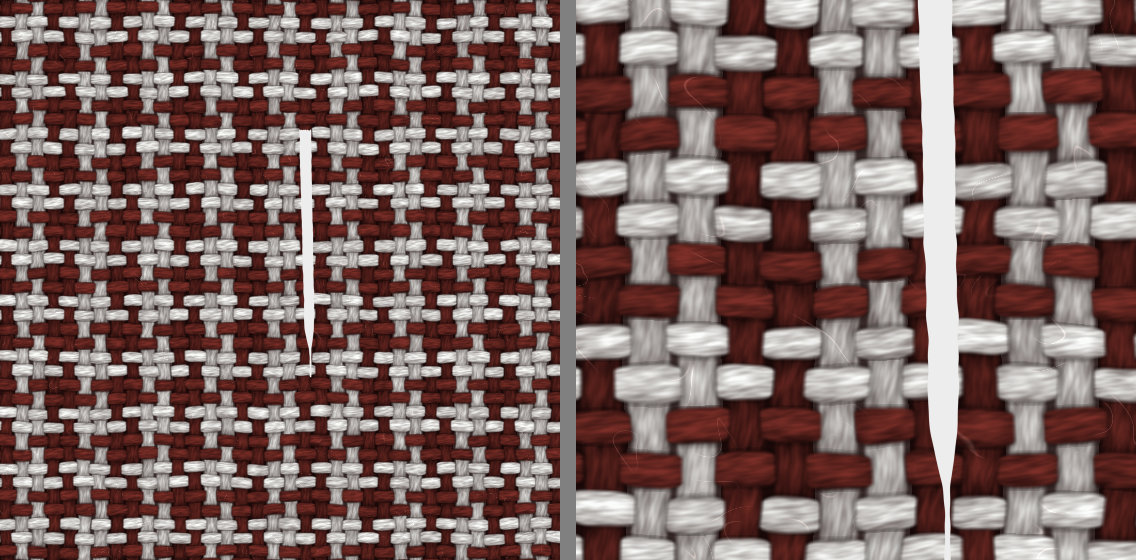
Left: the whole. Right: its middle third, enlarged.
This texture is drawn by a Shadertoy shader. Its source:

```glsl
// Plain-woven houndstooth cloth in maroon and off-white yarn, with one narrow pale slit.
#define REPEATS vec2(8.9, 10.05)   // pattern repeats across and down
#define PHASE vec2(3.09, 0.88)     // offset in threads
#define WARP_HALF 0.40             // half widths, in thread pitches
#define WEFT_HALF 0.41
#define FLOAT_HALF 0.64            // half length of a raised weft stitch
#define WOBBLE 0.16                // bend of the threads
#define FIBRE 0.50                 // contrast of the fibres
#define MAROON_SHADE vec3(0.135, 0.045, 0.04)
#define MAROON_LIT vec3(0.44, 0.165, 0.14)
#define WHITE_SHADE vec3(0.43, 0.39, 0.38)
#define WHITE_LIT vec3(0.91, 0.91, 0.90)
#define SLIT_COLOR vec3(0.93)

float hash(vec2 p) {
    vec3 q = fract(vec3(p.xyx) * 0.1031);
    q += dot(q, q.yzx + 33.33);
    return fract((q.x + q.y) * q.z);
}

vec2 gradient(vec2 cell) {
    float angle = 6.2832 * hash(cell + 71.0);
    return vec2(cos(angle), sin(angle));
}

// Gradient noise, about -0.7 to 0.7
float noise(vec2 p) {
    vec2 i = floor(p), f = p - i;
    vec2 w = f * f * f * (f * (f * 6.0 - 15.0) + 10.0);
    vec2 e = vec2(1.0, 0.0);
    float low = mix(dot(gradient(i), f), dot(gradient(i + e), f - e), w.x);
    float high = mix(dot(gradient(i + e.yx), f - e.yx), dot(gradient(i + 1.0), f - 1.0), w.x);
    return mix(low, high, w.y);
}

float band(float d, float halfWidth, float soft) {
    return 1.0 - smoothstep(halfWidth - soft, halfWidth + soft, abs(d));
}

vec3 yarn(float isWhite, float light) {
    light = clamp(light, 0.0, 1.15);
    return mix(mix(MAROON_SHADE, MAROON_LIT, light), mix(WHITE_SHADE, WHITE_LIT, light), isWhite);
}

// Fibres run along the first axis of p
float fibres(vec2 p, float seed) {
    p.y += 0.12 * p.x;
    return noise(p * vec2(1.6, 6.0) + seed) + 0.6 * noise(p * vec2(3.0, 12.0) + seed + 19.0);
}

vec3 weave(vec2 p, float pixel) {
    float soft = max(pixel, 0.07);
    vec2 cell = floor(p);

    // Distances to the nearest raised weft stitch and the nearest raised warp stitch
    float along = mod(p.x - 0.5 - cell.y, 2.0) - 1.0;
    float rise = mod(p.y + 0.5 - cell.x, 2.0) - 1.0;
    vec2 weftId = vec2(floor(p.x - along), cell.y);
    vec2 warpId = vec2(cell.x, floor(p.y - rise));
    float weftRand = hash(weftId + 5.0), warpRand = hash(warpId + 43.0);

    // Warp: lit where it rises, dim where it dives below the weft
    float warpWhite = 1.0 - step(2.0, mod(cell.x, 4.0));
    float across = p.x - cell.x - 0.5 + 0.10 * (warpRand - 0.5);
    float roundness = 1.0 - pow(across / 0.5, 2.0);
    float lift = 0.5 + 0.5 * cos(3.1416 * rise);
    float warpLight = 0.08 + 0.58 * lift * (0.35 + 0.65 * roundness) + 0.18 * (warpRand - 0.5);
    warpLight += FIBRE * 0.8 * fibres(p.yx, cell.x * 7.3);
    vec3 color = mix(MAROON_SHADE * 0.75, WHITE_SHADE, 0.35 * warpWhite);
    color = mix(color, yarn(warpWhite, warpLight), band(across, WARP_HALF, soft));

    // Weft: raised stitches with tapered ends and a soft shadow around them
    float weftWhite = step(2.0, mod(cell.y, 4.0));
    float height = p.y - cell.y - 0.5 + 0.10 * (weftRand - 0.5);
    float reach = FLOAT_HALF + 0.10 * (hash(weftId + 91.0) - 0.5);
    float taper = pow(min(abs(along) / reach, 1.0), 4.0);
    float halfHeight = WEFT_HALF - 0.10 * taper;
    float shadow = band(along, reach + 0.06, 0.14) * band(height, halfHeight + 0.06, 0.12);
    float cover = band(along, reach, soft) * band(height, halfHeight, soft);
    float crown = 1.0 - pow(min(abs(height + 0.05) / 0.48, 1.0), 2.0);
    float weftLight = 0.15 + 0.75 * crown * (1.0 - 0.35 * taper) + 0.22 * (weftRand - 0.5);
    weftLight += FIBRE * fibres(p, cell.y * 5.7);
    color *= 1.0 - 0.35 * shadow;
    color = mix(color, yarn(weftWhite, weftLight), cover);

    // Stray hairs
    float hair = band(noise(p * 0.9 + 2.0 * noise(p * 0.5)), 0.012, 0.012);
    hair *= smoothstep(0.1, 0.4, noise(p * 0.7 + 57.0));
    return color + 0.14 * hair * vec3(1.0, 0.8, 0.75);
}

// Ragged slit that narrows to a thread at its lower end
float slit(vec2 uv, float pixel) {
    float k = (0.768 - uv.y) / 0.441;
    float ragged = noise(vec2(uv.y * 70.0, 3.0));
    float center = 0.5448 + 0.0098 * k + 0.0012 * noise(vec2(uv.y * 18.0, 8.0));
    float halfWidth = mix(0.0106, 0.0085, k) * (1.0 - 0.82 * smoothstep(0.78, 0.92, k));
    float ends = 0.2205 + 0.003 * noise(vec2(uv.x * 260.0, 1.0));
    return band(uv.x - center, halfWidth + 0.0012 * ragged, pixel)
         * band(uv.y - 0.5475, ends, pixel);
}

void mainImage(out vec4 fragColor, in vec2 fragCoord) {
    vec2 uv = fragCoord / iResolution.xy;
    float pixel = 1.0 / min(iResolution.x, iResolution.y);
    vec2 p = vec2(uv.x, 1.0 - uv.y) * REPEATS * 4.0 + PHASE;
    p += WOBBLE * vec2(noise(p * 0.3 + 11.0), 1.6 * noise(p * 0.28 + 37.0));
    p += 0.06 * vec2(noise(p * 1.1 + 5.0), noise(p * 1.1 + 83.0));
    vec3 color = weave(p, pixel * REPEATS.y * 3.0);
    color = mix(color, SLIT_COLOR, slit(uv, 0.7 * pixel));
    fragColor = vec4(clamp(color, 0.0, 1.0), 1.0);
}
```
